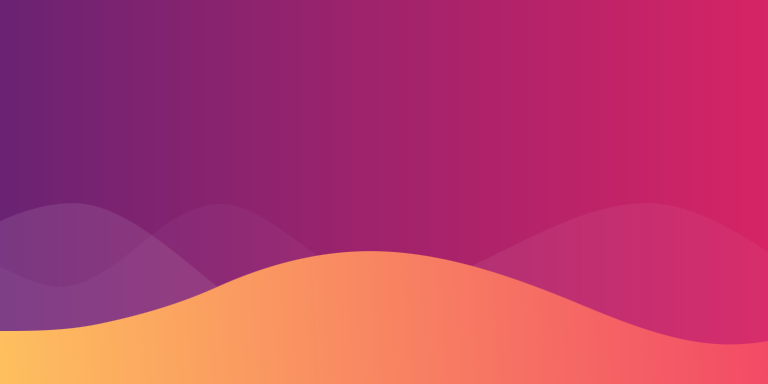
Give the GLSL for this background, as a Shadertoy shader.

```glsl
// Height of a smooth curve through knots of (x, height, slope)
float waveHeight(float x, vec3 knots[7]) {
    float height = knots[0].y;
    for (int i = 0; i < 6; i++) {
        vec3 a = knots[i], b = knots[i + 1];
        if (x < a.x) break;
        float span = b.x - a.x;
        float t = clamp((x - a.x) / span, 0.0, 1.0);
        float s = 1.0 - t;
        height = mix(a.y, b.y, t * t * (3.0 - 2.0 * t))
               + span * t * s * (a.z * s - b.z * t);
    }
    return height;
}

// Antialiased coverage of the area under a wave
float below(vec2 uv, vec3 knots[7]) {
    float depth = waveHeight(uv.x, knots) - uv.y;
    return clamp(0.5 + depth / fwidth(depth), 0.0, 1.0);
}

void mainImage(out vec4 fragColor, in vec2 fragCoord) {
    vec2 uv = fragCoord / iResolution.xy;

    vec3 broadWave[7] = vec3[7](
        vec3(0.0, 0.424, 0.9), vec3(0.095, 0.471, 0.0), vec3(0.283, 0.253, -1.6),
        vec3(0.45, 0.15, 0.0), vec3(0.617, 0.31, 0.95), vec3(0.843, 0.471, 0.0),
        vec3(1.0, 0.344, -1.3));
    vec3 narrowWave[7] = vec3[7](
        vec3(0.0, 0.305, -0.9), vec3(0.078, 0.253, 0.0), vec3(0.199, 0.39, 1.6),
        vec3(0.287, 0.469, 0.0), vec3(0.41, 0.339, -1.4), vec3(0.55, 0.15, 0.0),
        vec3(1.0, 0.05, 0.0));
    vec3 frontWave[7] = vec3[7](
        vec3(0.0, 0.138, 0.0), vec3(0.13, 0.157, 0.42), vec3(0.283, 0.253, 0.9),
        vec3(0.482, 0.346, 0.0), vec3(0.755, 0.208, -0.83), vec3(0.95, 0.103, 0.0),
        vec3(1.0, 0.112, 0.35));

    // Purple to crimson backdrop
    vec3 color = mix(vec3(0.415, 0.135, 0.45), vec3(0.84, 0.14, 0.395), uv.x);

    // Translucent waves, fading to the right
    color = mix(color, vec3(1.0), below(uv, broadWave) * mix(0.1, 0.04, uv.x));
    color = mix(color, vec3(0.9, 0.8, 1.0), below(uv, narrowWave) * 0.045);

    // Amber to coral wave in front
    vec3 amberCoral = mix(vec3(0.995, 0.75, 0.37), vec3(0.95, 0.29, 0.4), uv.x + 0.03 * (uv.y - 0.15));
    color = mix(color, amberCoral, below(uv, frontWave));

    fragColor = vec4(color, 1.0);
}
```
